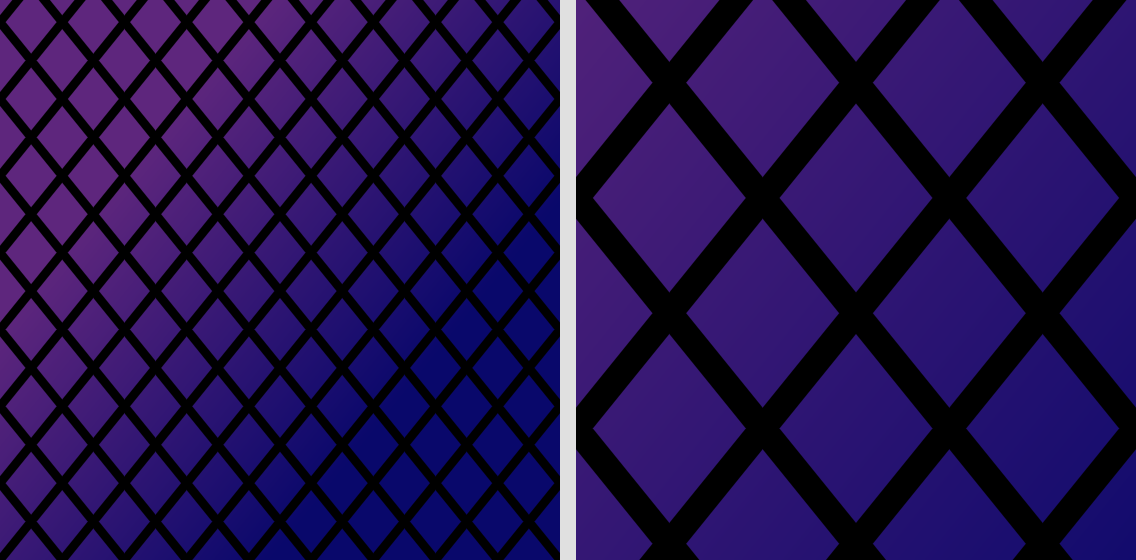
Left: the whole. Right: its middle third, enlarged.
Write a Shadertoy shader that draws this pattern.

```glsl
// A black diamond lattice over a diagonal purple-to-navy gradient.
// Two mirrored families of evenly spaced stripes form the lattice;
// the gradient runs across one of them, with a flat zone at each end.

#define REPEATS_ACROSS 9.0
#define TILT radians(39.0)
#define LINE_WIDTH 0.0156
#define FADE_START 0.255
#define FADE_END 0.715
#define PURPLE vec3(0.370, 0.150, 0.490)
#define NAVY vec3(0.035, 0.030, 0.420)
#define LINE_COLOR vec3(0.0)

// Distance to the nearest centre line of parallel stripes.
float stripeDistance(vec2 p, vec2 normal, float spacing) {
    float across = dot(p, normal) / spacing;
    return abs(fract(across + 0.5) - 0.5) * spacing;
}

// Gradient from the top left corner to the bottom right corner.
vec3 background(vec2 p, vec2 normal) {
    float along = dot(vec2(p.x, 1.0 - p.y), normal) / (normal.x + normal.y);
    float fade = clamp((along - FADE_START) / (FADE_END - FADE_START), 0.0, 1.0);
    return mix(PURPLE, NAVY, fade);
}

void mainImage(out vec4 fragColor, in vec2 fragCoord) {
    vec2 p = fragCoord / iResolution.xy;
    float pixel = 1.0 / min(iResolution.x, iResolution.y);

    // Stripe normals mirror each other about the horizontal axis.
    vec2 normal = vec2(cos(TILT), sin(TILT));
    float spacing = normal.x / REPEATS_ACROSS;
    float rising = stripeDistance(p, vec2(normal.x, -normal.y), spacing);
    float falling = stripeDistance(p, normal, spacing);

    // Lattice coverage with a soft edge about one pixel wide.
    float edge = min(rising, falling) - 0.5 * LINE_WIDTH;
    float lattice = 1.0 - smoothstep(-0.7 * pixel, 0.7 * pixel, edge);

    fragColor = vec4(mix(background(p, normal), LINE_COLOR, lattice), 1.0);
}
```
